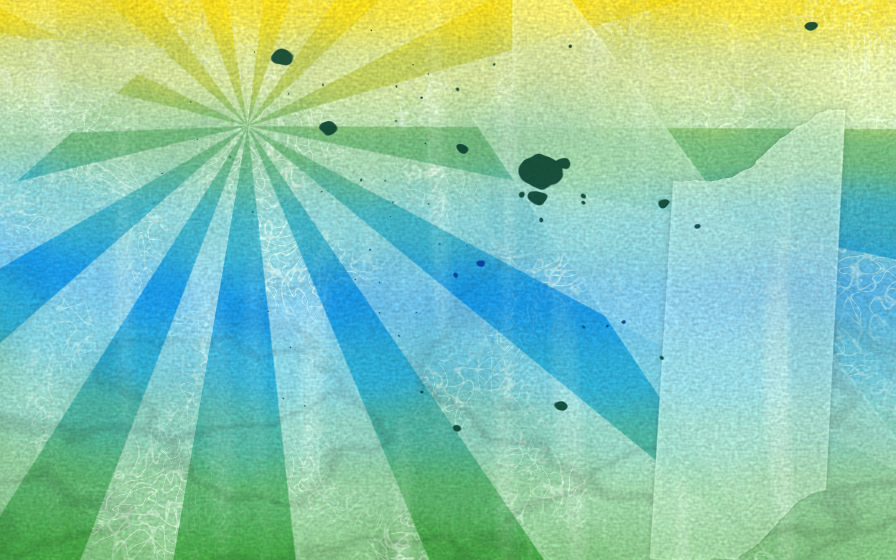
Write a Shadertoy shader that draws this background.

```glsl
const vec2 BURST_CENTER = vec2(0.442, 0.775);
const float RAY_COUNT = 13.0;
const float RAY_HALF_WIDTH = 0.099;
const float RAY_LIGHT = 0.40;
const float PANEL_LIGHT = 0.47;
const float STRIP_LIGHT = 0.55;
const float GRAIN = 0.16;
const float SCRATCHES = 0.28;
const int SPLATTER_COUNT = 48;
const vec3 PALE = vec3(0.93, 0.99, 0.93);
const vec3 INK_GREEN = vec3(0.02, 0.24, 0.17);
const vec3 INK_BLUE = vec3(0.02, 0.22, 0.60);

// Colour bands from bottom to top
const vec3 BANDS[9] = vec3[9](
    vec3(0.27, 0.64, 0.27), vec3(0.35, 0.69, 0.42), vec3(0.30, 0.69, 0.62),
    vec3(0.18, 0.67, 0.82), vec3(0.10, 0.59, 0.88), vec3(0.25, 0.69, 0.77),
    vec3(0.44, 0.72, 0.49), vec3(0.75, 0.80, 0.37), vec3(0.95, 0.86, 0.12));

// Large ink drops: position and radius
const vec3 DROPS[11] = vec3[11](
    vec3(0.966, 0.694, 0.034), vec3(1.003, 0.707, 0.012), vec3(0.960, 0.648, 0.014),
    vec3(0.505, 0.897, 0.017), vec3(0.585, 0.771, 0.014), vec3(0.826, 0.735, 0.009),
    vec3(0.859, 0.531, 0.006), vec3(1.002, 0.275, 0.009), vec3(0.817, 0.234, 0.006),
    vec3(1.185, 0.637, 0.009), vec3(1.448, 0.953, 0.010));

vec2 hash2(vec2 p) {
    vec3 q = fract(vec3(p.xyx) * vec3(0.1031, 0.1030, 0.0973));
    q += dot(q, q.yzx + 33.33);
    return fract((q.xx + q.yz) * q.zy);
}

float corner(vec2 cell, vec2 f, vec2 offset) {
    return dot(hash2(cell + offset) * 2.0 - 1.0, f - offset);
}

float noise(vec2 p) {
    vec2 i = floor(p), f = p - i;
    vec2 u = f * f * f * (f * (f * 6.0 - 15.0) + 10.0);
    return mix(mix(corner(i, f, vec2(0, 0)), corner(i, f, vec2(1, 0)), u.x),
               mix(corner(i, f, vec2(0, 1)), corner(i, f, vec2(1, 1)), u.x), u.y);
}

float fbm(vec2 p) {
    float sum = 0.0, amp = 1.0;
    for (int i = 0; i < 4; i++) {
        sum += amp * noise(p);
        p = mat2(1.6, 1.2, -1.2, 1.6) * p + 17.0;
        amp *= 0.5;
    }
    return sum;
}

// Distance to the line a-b, positive on its left
float leftOf(vec2 p, vec2 a, vec2 b) {
    vec2 d = normalize(b - a), q = p - a;
    return d.x * q.y - d.y * q.x;
}

float ridge(float n, float width) {
    return 1.0 - smoothstep(0.0, width, abs(n));
}

// Light rays between dark wedges; the lowest wedge is wider
float lightRays(vec2 p, float px) {
    vec2 q = p - BURST_CENTER;
    float angle = atan(q.x, -q.y), period = 6.28318 / RAY_COUNT;
    float low = exp(-pow(angle / 0.21, 2.0));
    float a = angle - 0.017 + 0.087 * low;
    float offset = abs(a - period * round(a / period));
    float d = (offset - RAY_HALF_WIDTH - 0.08 * low) * length(q);
    return smoothstep(-px, px, d);
}

vec3 bandColor(float y) {
    float t = clamp(y, 0.0, 0.999) * 8.0;
    int i = int(t);
    return mix(BANDS[i], BANDS[i + 1], smoothstep(0.0, 1.0, fract(t)));
}

float splatter(vec2 p, float px) {
    float d = 1.0;
    vec2 wobble = 0.006 * vec2(noise(p * 45.0), noise(p * 45.0 + 9.0));
    for (int i = 0; i < 11; i++) {
        vec2 q = (p + wobble - DROPS[i].xy) * vec2(0.85, 1.15);
        d = min(d, length(q) - DROPS[i].z);
    }
    for (int i = 0; i < SPLATTER_COUNT; i++) {
        vec2 h = hash2(vec2(i, 3)), k = hash2(vec2(i, 8));
        vec2 pos = vec2(0.8, 0.68) + (h + k - 1.0) * vec2(0.55, 0.52);
        d = min(d, length(p + wobble - pos) - mix(0.001, 0.006, pow(k.x, 4.0)));
    }
    return 1.0 - smoothstep(-px, px, d);
}

void mainImage(out vec4 fragColor, in vec2 fragCoord) {
    vec2 p = fragCoord / iResolution.y;
    float px = 1.0 / iResolution.y;
    float cloud = fbm(p * 3.0), torn = 0.012 * fbm(p * 22.0);

    // Paper shapes
    float corner = min(leftOf(p, vec2(0.0, 0.65), vec2(0.292, 0.908)), 0.94 - 0.1 * p.x - p.y + torn);
    float tear = max(p.x - 0.915, leftOf(p, vec2(0.915, 0.845), vec2(0.838, 0.796)) + torn);
    float panel = min(leftOf(p, vec2(0.838, 0.796), vec2(1.177, 0.292)),
                      leftOf(p, vec2(1.26, 0.677), vec2(1.021, 1.0)));
    panel = min(panel, tear);
    float strip = min(leftOf(p, vec2(1.202, 0.677), vec2(1.16, 0.0)),
                      leftOf(p, vec2(1.475, 0.125), vec2(1.51, 0.808)));
    strip = min(strip, 0.677 + 0.131 * smoothstep(1.27, 1.5, p.x) - p.y + torn);
    strip = min(strip, p.y - 0.125 * smoothstep(1.3, 1.47, p.x) + torn);
    float cornerMask = smoothstep(-px, px, corner);
    float panelMask = smoothstep(-px, px, panel);
    float stripMask = smoothstep(-px, px, strip);

    // Colour bands lightened by rays and paper
    float tilt = 0.04 - 0.11 * exp(-5.0 * p.x);
    vec3 color = bandColor(p.y + tilt * smoothstep(0.9, 0.5, p.y) * smoothstep(0.0, 0.4, p.y) + 0.05 * cloud);
    float rays = lightRays(p, px);
    float light = rays * RAY_LIGHT * (1.0 + 0.5 * cloud);
    light = mix(light, 0.52, cornerMask * 0.8);
    light = mix(light, PANEL_LIGHT, panelMask * 0.8);
    light = mix(light, STRIP_LIGHT, stripMask * 0.9);
    light *= mix(1.0, 0.35, smoothstep(0.87, 1.0, p.y) * (1.0 - panelMask));

    // Worn streaks, scratches and grain
    vec2 bent = p + 0.05 * vec2(noise(p * 9.0), noise(p * 9.0 + 5.0));
    float wear = smoothstep(-0.2, 0.4, fbm(p * 5.0 + 4.0)) * (0.35 + 0.65 * rays);
    float scratch = max(ridge(noise(bent * vec2(38.0, 23.0)), 0.06),
                        ridge(noise(bent.yx * vec2(42.0, 27.0) + 8.0), 0.05));
    light += SCRATCHES * scratch * wear * (1.0 - 0.7 * max(panelMask, stripMask));
    light += 0.12 * smoothstep(0.1, 0.5, noise(vec2(p.x * 16.0, p.y * 1.5)));
    color = mix(color, PALE, clamp(light, 0.0, 0.9));
    color *= 1.0 + GRAIN * (noise(p * 170.0) + 0.7 * noise(p * vec2(70.0, 210.0)));

    // Folds and paper edges
    float fold = ridge(fbm(p * vec2(2.2, 4.0) + 12.0), 0.08) * smoothstep(0.7, 0.2, p.y);
    color *= 1.0 - 0.09 * fold * (1.0 - stripMask) + 0.06 * cloud;
    color *= 1.0 - 0.12 * exp(-abs(strip) * 220.0) * (1.0 - stripMask);
    color += 0.07 * exp(-abs(strip) * 300.0) * stripMask;
    color += 0.05 * exp(-abs(panel) * 300.0) * panelMask * (1.0 - stripMask);

    // Ink
    float blueInk = smoothstep(0.12, 0.05, abs(p.y - 0.5));
    color = mix(color, mix(INK_GREEN, INK_BLUE, blueInk), 0.88 * splatter(p, px));
    fragColor = vec4(clamp(color, 0.0, 1.0), 1.0);
}
```
